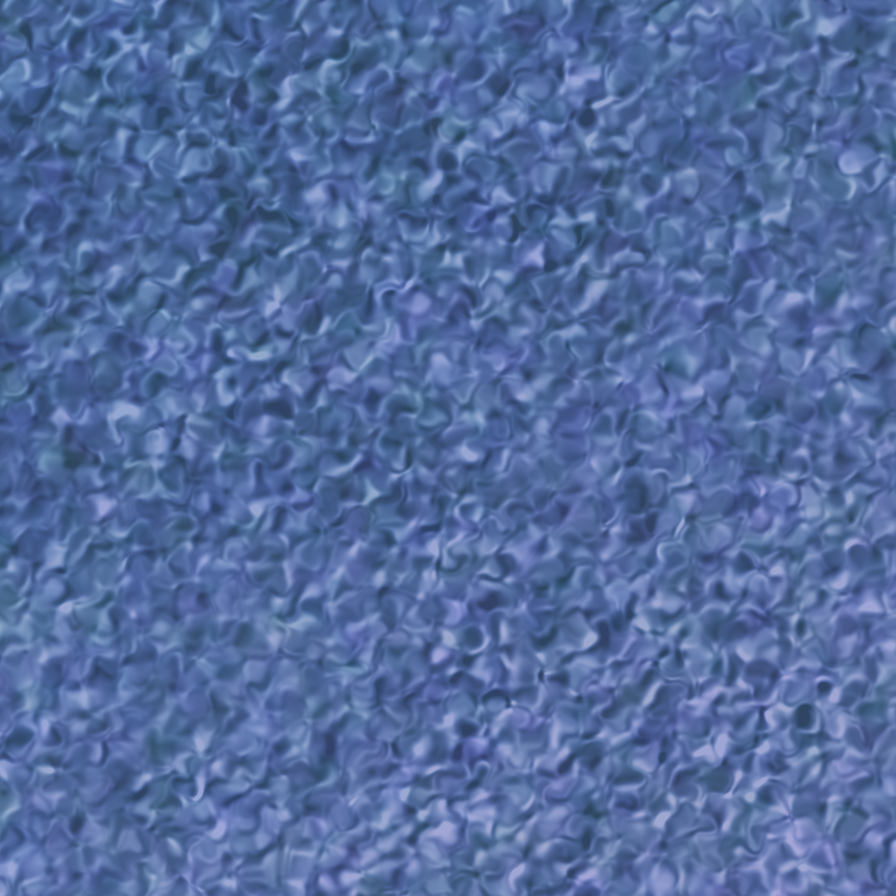
A Shadertoy shader for this texture:

```glsl
// Soft mottled blue surface: fine relief grain, faint slanted streaks, paler and pinker to the lower right.

// Two-component hash of a cell, in 0..1
vec2 hash2(vec2 cell, float seed) {
    vec3 q = fract(vec3(cell.xyx + seed * 17.3) * vec3(0.1031, 0.1030, 0.0973));
    q += dot(q, q.yzx + 33.33);
    return fract((q.xx + q.yz) * q.zy);
}

// Cellular noise: one smooth bump or dent per cell, scaled to unit deviation
float bumps(vec2 p, float seed) {
    vec2 cell = floor(p);
    float sum = 0.0;
    for (int y = -1; y <= 1; y++) {
        for (int x = -1; x <= 1; x++) {
            vec2 c = cell + vec2(x, y);
            vec2 d = c + hash2(c, seed) - p;
            float falloff = max(0.0, 1.0 - dot(d, d));
            float height = hash2(c, seed + 5.0).x * 2.0 - 1.0;
            sum += height * falloff * falloff * falloff;
        }
    }
    return sum * 2.58;
}

// Bumps shaded by a light from the upper left
float relief(vec2 p, float seed, float shade) {
    vec2 toLight = vec2(-0.32, 0.32);
    return bumps(p, seed) - shade * bumps(p + toLight, seed);
}

// Bends the grain into irregular shapes: layered sines, then cellular noise
vec2 waver(vec2 p, float wave, float crumple) {
    vec2 bend = sin(p.yx * vec2(23.0, 19.0) + vec2(0.4, 2.1));
    bend += 0.5 * sin(p.yx * vec2(51.0, 47.0) + p * 31.0);
    vec2 crease = vec2(bumps(p * 52.0, 11.0), bumps(p * 52.0, 12.0));
    return p + wave * bend + crumple * crease;
}

// Coordinates along and across a slant, squeezed along it
vec2 slanted(vec2 p, vec2 along, float squeeze) {
    return vec2(dot(p, along) * squeeze, dot(p, vec2(-along.y, along.x)));
}

// Ramp from shadow to highlight; tone is in standard deviations
vec3 blueRamp(float tone) {
    vec3 navy = vec3(0.22, 0.31, 0.47);
    vec3 deep = vec3(0.26, 0.36, 0.55);
    vec3 denim = vec3(0.31, 0.41, 0.62);
    vec3 steel = vec3(0.37, 0.47, 0.68);
    vec3 sky = vec3(0.44, 0.54, 0.74);
    vec3 pale = vec3(0.55, 0.62, 0.80);
    vec3 col = mix(navy, deep, clamp((tone + 1.51) / 0.84, -0.9, 1.0));
    col = mix(col, denim, clamp((tone + 0.67) / 0.67, 0.0, 1.0));
    col = mix(col, steel, clamp(tone / 0.58, 0.0, 1.0));
    col = mix(col, sky, clamp((tone - 0.58) / 0.65, 0.0, 1.0));
    return mix(col, pale, clamp((tone - 1.23) / 0.82, 0.0, 1.4));
}

void mainImage(out vec4 fragColor, in vec2 fragCoord) {
    vec2 uv = fragCoord / iResolution.xy;
    vec2 flat_p = fragCoord / iResolution.y;
    vec2 p = waver(flat_p, 0.003, 0.0035);

    // Grain, with calmer and rougher patches
    float roughness = 1.0 + 0.13 * bumps(flat_p * 8.0, 1.0);
    float grain = 0.92 * relief(p * 62.0, 2.0, 0.5);
    grain += 0.44 * relief(p * 104.0, 3.0, 0.4);

    // Slanted clumps and broad clouds
    vec2 slant = slanted(p, vec2(0.6, 0.8), 0.7);
    float clumps = 0.28 * bumps(slant * 36.0, 4.0);
    float clouds = 0.08 * bumps(slant * 11.0, 6.0);

    // Light grows toward the lower right
    float light = 0.22 * (uv.x - 0.5) - 0.50 * (uv.y - 0.5);
    float tone = grain * roughness + clumps + clouds + light;
    vec3 col = blueRamp(tone);

    // Slight drifts of hue: teal, violet and a pink warmth
    vec3 teal = vec3(-0.007, 0.003, -0.006);
    vec3 violet = vec3(0.001, -0.004, 0.010);
    vec3 pink = vec3(0.034, 0.002, 0.004);
    float warmth = 0.5 * (uv.x - uv.y) + 0.25 * (0.5 - uv.y);
    col += teal * bumps(p * 38.0, 7.0);
    col += violet * bumps(p * 28.0, 8.0);
    col += pink * warmth * (1.0 + 0.5 * clamp(tone, -1.0, 2.0));

    fragColor = vec4(clamp(col, 0.0, 1.0), 1.0);
}
```
